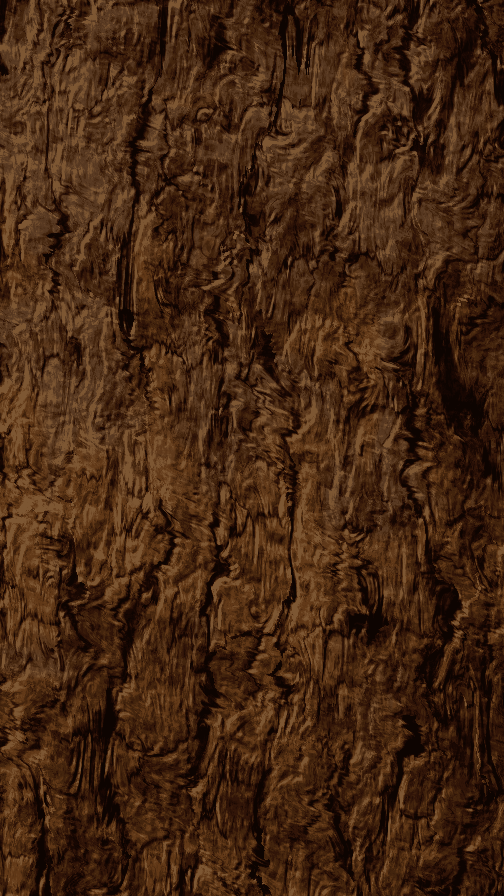
Reproduce this texture procedurally as a Shadertoy shader.

```glsl
vec2 hash2(vec2 p) {
    return fract(sin(vec2(dot(p, vec2(127.1, 311.7)), dot(p, vec2(269.5, 183.3)))) * 43758.5);
}

// Layered sines, each octave turned and bent by itself; about -1..1
float turbulence(vec2 p) {
    float sum = 0.0, amp = 0.5;
    for (int i = 0; i < 5; i++) {
        p = mat2(0.8, -0.6, 0.6, 0.8) * p + 1.7;
        p += 0.7 * sin(p.yx * 1.3 + float(i));
        sum += amp * sin(p.x) * sin(p.y);
        p *= 1.9;
        amp *= 0.6;
    }
    return sum;
}

// Cellular noise: x = distance to border, y = cell id, z = how upright the border is
vec3 cells(vec2 p) {
    vec2 base = floor(p), nearest = vec2(9.0), second = vec2(9.0);
    float id = 0.0;
    for (int j = -1; j <= 1; j++)
    for (int i = -1; i <= 1; i++) {
        vec2 cell = base + vec2(i, j);
        vec2 h = hash2(cell);
        vec2 d = cell + 0.1 + 0.8 * h - p;
        if (dot(d, d) < dot(nearest, nearest)) {
            second = nearest;
            nearest = d;
            id = fract(h.x * 7.0 + h.y * 3.0);
        } else if (dot(d, d) < dot(second, second)) {
            second = d;
        }
    }
    vec2 across = normalize(second - nearest);
    return vec3(dot(0.5 * (nearest + second), across), id, abs(across.x));
}

vec2 warp(vec2 p) {
    vec2 bend = vec2(turbulence(p * vec2(40, 25)), turbulence(p * vec2(45, 20) + 7.0));
    return p + 0.024 * bend + vec2(0.014 * sin(p.y * 9.0 + p.x * 6.0), 0.0);
}

// x = height of the bark, y = depth of the cracks
vec2 relief(vec2 p) {
    vec2 q = warp(p);
    vec3 plate = cells(q * vec2(13, 4.5));
    vec3 flake = cells(q * vec2(30, 17) + 3.0);

    float width = 0.04 + 0.12 * turbulence(p * vec2(25, 14) + 3.0);
    float fissure = 1.0 - smoothstep(0.3 * max(width, 0.0), 0.04 + max(width, 0.0), plate.x);
    fissure *= smoothstep(-0.04, 0.05, width) * mix(0.2, 1.0, smoothstep(0.4, 0.85, plate.z));
    float split = 1.0 - smoothstep(0.0, 0.08, flake.x);
    split *= 0.65 * smoothstep(0.0, 0.25, turbulence(p * vec2(38, 30) + 11.0));

    float height = (0.7 + 0.5 * plate.y) * smoothstep(0.0, 0.3, plate.x)
                 + (0.3 + 0.4 * flake.y) * smoothstep(0.0, 0.25, flake.x)
                 + 0.5 * turbulence(q * vec2(65, 32))
                 + 0.25 * turbulence(q * vec2(170, 110));
    return vec2(height, max(fissure, split));
}

void mainImage(out vec4 fragColor, in vec2 fragCoord) {
    vec2 p = fragCoord / iResolution.y;
    vec2 side = fragCoord / iResolution.xy;
    vec2 q = warp(p);

    // Light from the upper left
    vec2 bark = relief(p);
    float slope = bark.x - relief(p + 0.004 * vec2(-0.6, 0.8)).x;

    // Peeled patches and the thin layers around them
    float peeled = smoothstep(0.08, 0.24, turbulence(q * vec2(105, 34) + 5.0));
    float layers = abs(sin(9.0 * turbulence(q * vec2(60, 18) + 2.0)));
    float thinLine = 1.0 - smoothstep(0.0, 0.4, layers);

    float tone = 0.6 + 2.7 * slope - 0.85 * peeled - 0.45 * thinLine;
    tone += 0.9 * turbulence(p * vec2(14, 9)) + 0.9 * turbulence(p * vec2(260, 190));
    tone += 0.45 * (1.0 - smoothstep(0.0, 0.5, side.x)) * smoothstep(0.1, 0.5, side.y);
    tone -= 0.5 * smoothstep(0.75, 1.0, side.x) + 0.45 * (1.0 - smoothstep(0.0, 0.4, side.y));
    tone -= 0.4 * smoothstep(0.85, 1.0, side.y);
    tone -= 2.6 * bark.y;

    // Greyer weathered bark towards the top, warm bark below
    float weathered = smoothstep(0.3, 0.75, side.y + 0.6 * turbulence(p * vec2(26, 15) + 4.0));
    vec3 tan1 = mix(vec3(0.38, 0.22, 0.09), vec3(0.34, 0.22, 0.13), weathered);
    vec3 color = mix(vec3(0.10, 0.03, 0.01), vec3(0.19, 0.08, 0.03), smoothstep(-1.7, -0.8, tone));
    color = mix(color, vec3(0.26, 0.14, 0.05), smoothstep(-0.8, -0.1, tone));
    color = mix(color, tan1, smoothstep(-0.1, 0.75, tone));
    color = mix(color, vec3(0.49, 0.34, 0.20), smoothstep(0.75, 1.8, tone));
    color *= 1.0 - 0.5 * smoothstep(1.6, 2.8, -tone);

    fragColor = vec4(color, 1.0);
}
```
